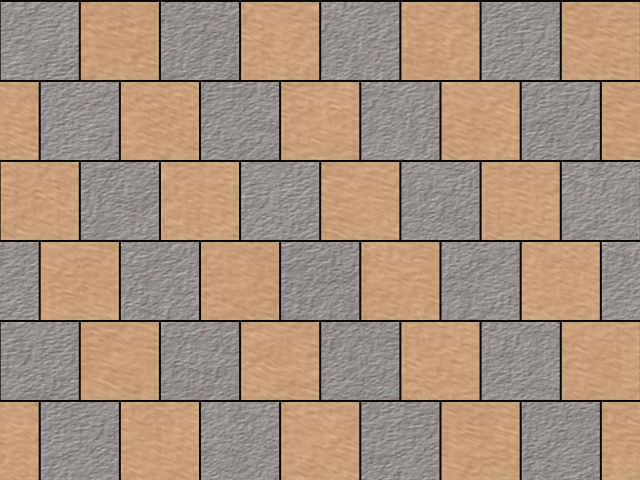
This pattern is drawn by a Shadertoy shader. Its source:

```glsl
#define ROWS 6.0
#define STRETCH_X 0.998
#define SEAM_SHIFT vec2(0.005, -0.012)
#define SEAM_WIDTH 0.026
#define SEAM_COLOR vec3(0.035, 0.03, 0.028)
#define GRAY_STONE vec3(0.577, 0.557, 0.542)
#define TAN_STONE vec3(0.778, 0.617, 0.467)
#define GRAY_GRAIN vec2(20.0, 36.0)
#define TAN_GRAIN vec2(13.0, 25.0)
#define GRAY_RELIEF 0.23
#define TAN_RELIEF 0.11
#define RIM_LIGHT 0.035

float hash(vec2 p) {
    return fract(sin(dot(p, vec2(127.1, 311.7))) * 43758.5453);
}

float noise(vec2 p) {
    vec2 i = floor(p), f = fract(p);
    f = f * f * (3.0 - 2.0 * f);
    return mix(mix(hash(i), hash(i + vec2(1, 0)), f.x),
               mix(hash(i + vec2(0, 1)), hash(i + vec2(1, 1)), f.x), f.y);
}

float roughness(vec2 p) {
    return 0.65 * noise(p) + 0.35 * noise(p * 2.1 + 17.0);
}

// Slope of the rough surface, lit from the upper left
float relief(vec2 p) {
    return roughness(p) - roughness(p + vec2(0.45, 0.8));
}

vec3 grayStone(vec2 local, vec2 seed) {
    vec2 p = local + 0.12 * local.yx;
    float shade = GRAY_RELIEF * relief(p * GRAY_GRAIN + seed);
    shade += 0.04 * (noise(local * 9.0 + seed) - 0.5);
    float tint = noise(local * GRAY_GRAIN * 0.7 + seed + 31.0) - 0.5;
    return GRAY_STONE + shade + 0.03 * tint * vec3(1.0, -0.3, -0.6);
}

vec3 tanStone(vec2 local, vec2 seed) {
    // Skewed and bent coordinates turn the grain into slanting ripples
    vec2 p = local + vec2(0.0, -0.3 * local.x);
    p.y += 0.04 * noise(local * 7.0 + seed);
    float shade = TAN_RELIEF * relief(p * TAN_GRAIN + seed);
    shade += 0.03 * (noise(local * 5.0 + seed) - 0.5);
    return TAN_STONE + shade * vec3(0.95, 1.0, 1.0);
}

void mainImage(out vec4 fragColor, in vec2 fragCoord) {
    // Tile units, with rows counted downward from the top
    float pixel = ROWS / iResolution.y;
    vec2 p = vec2(fragCoord.x * STRETCH_X, iResolution.y - fragCoord.y) * pixel;
    p += SEAM_SHIFT;

    // Running bond: every other row slides by half a tile
    float row = floor(p.y);
    p.x += 0.5 * mod(row, 2.0);
    vec2 cell = floor(p), local = fract(p);

    // The two stones alternate, stepping sideways from row to row
    float isTan = mod(cell.x + floor((row + 1.0) * 0.5), 2.0);
    vec2 seed = 50.0 * vec2(hash(cell + 3.0), hash(cell + 8.0));
    vec3 color = isTan > 0.5 ? tanStone(local, seed) : grayStone(local, seed);
    color += 0.015 * (hash(cell + 5.0) - 0.5);

    // Pale rim beside the dark seam
    vec2 border = min(local, 1.0 - local);
    float edge = min(border.x, border.y) - 0.5 * SEAM_WIDTH;
    color += RIM_LIGHT * (1.0 - smoothstep(0.0, 0.03, edge));
    color = mix(SEAM_COLOR, color, smoothstep(-0.6 * pixel, 0.6 * pixel, edge));

    fragColor = vec4(clamp(color, 0.0, 1.0), 1.0);
}
```
